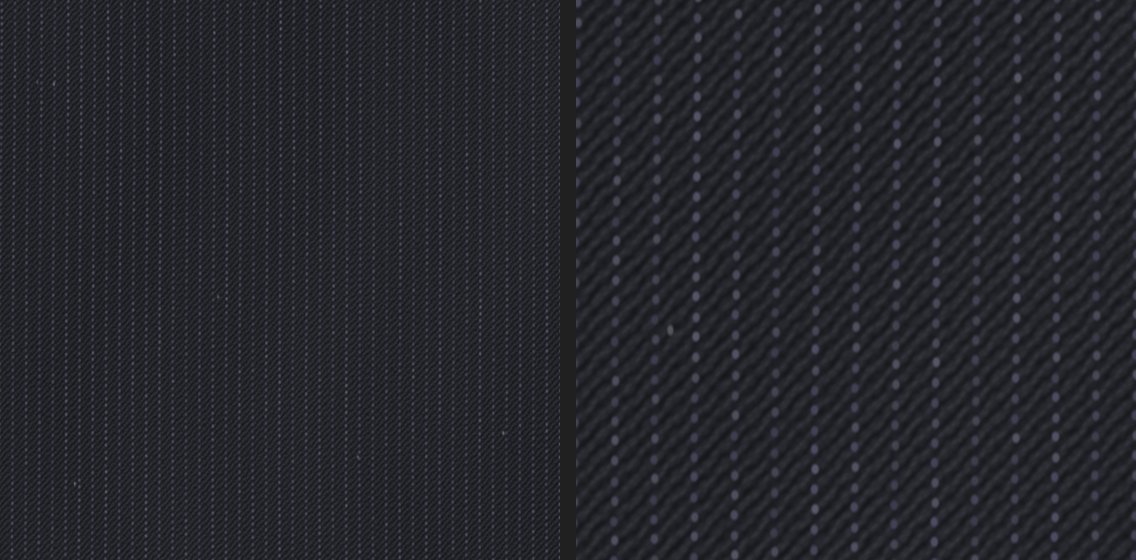
Left, the full canvas; right, a detail of the centre.
A WebGL 1 fragment shader for this texture:

```glsl
precision highp float;

uniform vec2 u_resolution;

vec2 hash2(vec2 p) {
  return fract(sin(vec2(dot(p, vec2(127.1, 311.7)), dot(p, vec2(269.5, 183.3)))) * 43758.55);
}

// Distance to the nearest of the scattered cell points
float cellular(vec2 p) {
  vec2 cell = floor(p);
  float nearest = 2.0;
  for (int j = -1; j <= 1; j++) {
    for (int i = -1; i <= 1; i++) {
      vec2 c = cell + vec2(float(i), float(j));
      nearest = min(nearest, length(c + 0.1 + 0.8 * hash2(c) - p));
    }
  }
  return nearest;
}

// Soft-edged ellipse, with its edge widened to at least a pixel
float ellipse(vec2 d, vec2 radius, float pixel) {
  float soft = max(0.5, pixel / radius.x);
  return 1.0 - smoothstep(1.0 - soft, 1.0 + soft, length(d / radius));
}

void main() {
  vec2 uv = gl_FragCoord.xy / u_resolution;
  float pixel = 1.0 / min(u_resolution.x, u_resolution.y);

  // Slight lean and sag of the cloth
  vec2 p = uv;
  p.x -= 0.006 * (uv.y - 0.5) * (1.0 - uv.x) + 0.0005 * sin(uv.y * 9.0 + uv.x * 4.0);
  p.y += 0.0015 * sin(uv.x * 7.0 + 1.0) + 0.0008 * sin(uv.x * 19.0);

  // Twill ribs, rising to the right
  float ribPhase = 84.0 * p.y - 88.0 * p.x;
  float wobble = 0.05 * sin(p.x * 430.0) + 0.04 * sin(p.y * 310.0 + p.x * 170.0);
  float rib = 0.5 + 0.5 * cos(6.2832 * (ribPhase + 0.5 + wobble));
  vec3 color = mix(vec3(0.104, 0.106, 0.122), vec3(0.172, 0.176, 0.198), rib);

  // Yarn fuzz drawn out along the ribs, and slow changes of tone
  float fuzz = cellular(vec2(120.0 * (p.x + p.y), 190.0 * (p.x - p.y)));
  color *= 1.15 - 0.36 * fuzz;
  color *= 1.0 + 0.03 * sin(uv.x * 5.0 - uv.y * 4.0) + 0.015 * sin(uv.x * 23.0 + 2.0 * sin(uv.y * 6.0));

  // Pinstripes: 42 columns of stitches, 84 stitches down each, in step with the ribs
  float stripe = floor(p.x * 42.0 + 0.5);
  float stripeX = stripe / 42.0;
  float stitchPhase = 84.0 * p.y - 88.0 * stripeX;
  float stitch = floor(stitchPhase);
  vec2 vary = hash2(vec2(stripe, stitch));
  vec2 d = vec2(p.x - stripeX, (stitchPhase - stitch - 0.5) / 84.0);
  d -= (vary - 0.5) * vec2(0.0008, 0.0012);
  float strength = 0.5 + 0.25 * hash2(vec2(stripe, 7.0)).x + 0.35 * vary.y;
  strength *= 0.92 + 0.12 * sin(uv.y * 8.0 + stripe * 2.4);
  vec3 stitchColor = mix(vec3(0.28, 0.28, 0.37), vec3(0.35, 0.35, 0.41), vary.x);
  color = mix(color, vec3(0.13, 0.13, 0.17), 0.4 * exp(-pow(d.x / 0.0028, 2.0)));
  color = mix(color, stitchColor, strength * ellipse(d, vec2(0.0021, 0.0028), pixel));

  // Rare specks of pale lint
  vec2 lintCell = floor(uv * 24.0);
  vec2 lint = hash2(lintCell + 31.0);
  vec2 lintOffset = uv - (lintCell + 0.2 + 0.6 * hash2(lintCell + 5.0)) / 24.0;
  float speck = step(0.993, lint.x) * ellipse(lintOffset, vec2(0.0018, 0.003), pixel);
  color = mix(color, vec3(0.45, 0.46, 0.48), speck * (0.4 + 0.5 * lint.y));

  gl_FragColor = vec4(color, 1.0);
}
```
